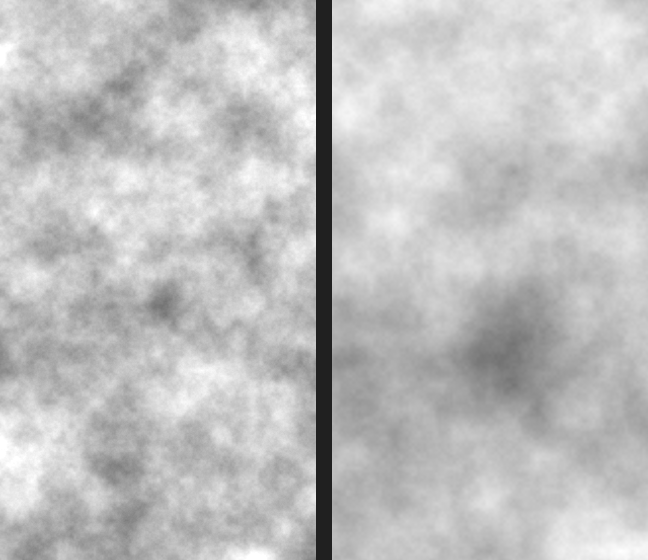
Left: the whole. Right: its middle third, enlarged.
This texture is drawn by a Shadertoy shader. Its source:

```glsl
#define BASE_CELLS 5.0
#define OCTAVES 7
#define GAIN 0.62
#define MEAN_GRAY 0.748
#define CONTRAST 0.95
#define SEED 17.0

float hash(vec2 cell) {
    vec3 p = fract(vec3(cell.xyx) * 0.1031);
    p += dot(p, p.yzx + 33.33);
    return fract((p.x + p.y) * p.z);
}

// Smoothly interpolated lattice values
float valueNoise(vec2 p) {
    vec2 cell = floor(p);
    vec2 f = fract(p);
    vec2 blend = f * f * (3.0 - 2.0 * f);
    float bottom = mix(hash(cell), hash(cell + vec2(1, 0)), blend.x);
    float top = mix(hash(cell + vec2(0, 1)), hash(cell + vec2(1, 1)), blend.x);
    return mix(bottom, top, blend.y);
}

// Octaves of halving size and fading strength, normalised to 0..1
float cloudNoise(vec2 p) {
    float sum = 0.0;
    float total = 0.0;
    float amplitude = 1.0;
    for (int i = 0; i < OCTAVES; i++) {
        sum += amplitude * valueNoise(p + SEED * float(i + 1));
        total += amplitude;
        amplitude *= GAIN;
        p *= 2.0;
    }
    return sum / total;
}

void mainImage(out vec4 fragColor, in vec2 fragCoord) {
    vec2 uv = fragCoord / iResolution.x;
    float cloud = cloudNoise(uv * BASE_CELLS);
    float gray = MEAN_GRAY + CONTRAST * (cloud - 0.5);
    fragColor = vec4(vec3(clamp(gray, 0.0, 1.0)), 1.0);
}
```
